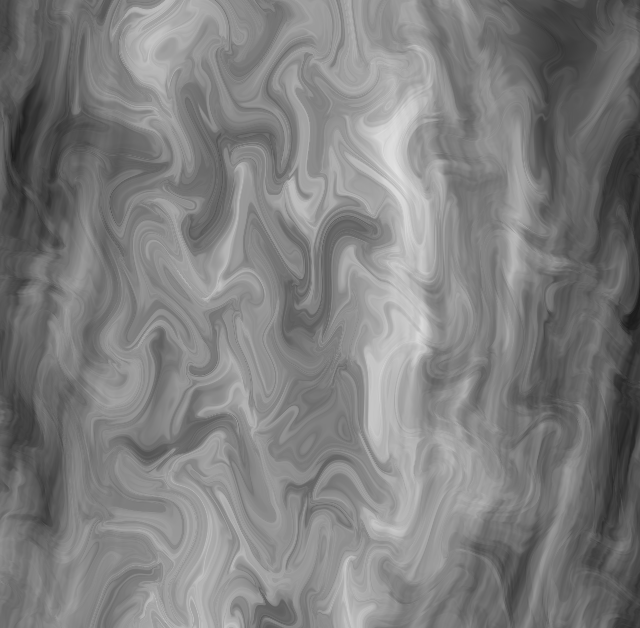
Write a Shadertoy shader that draws this texture.

```glsl
vec2 hashGradient(vec2 cell) {
    float angle = 6.2832 * fract(sin(dot(cell, vec2(127.1, 311.7))) * 43758.5453);
    return vec2(cos(angle), sin(angle));
}

float gradientNoise(vec2 p) {
    vec2 i = floor(p), f = fract(p);
    vec2 u = f * f * f * (f * (f * 6.0 - 15.0) + 10.0);
    vec2 e = vec2(1.0, 0.0);
    float a = dot(hashGradient(i), f);
    float b = dot(hashGradient(i + e.xy), f - e.xy);
    float c = dot(hashGradient(i + e.yx), f - e.yx);
    float d = dot(hashGradient(i + e.xx), f - e.xx);
    return 1.4 * mix(mix(a, b, u.x), mix(c, d, u.x), u.y);
}

float fbm(vec2 p, float gain) {
    float sum = 0.0, amplitude = 1.0;
    for (int i = 0; i < 5; i++) {
        sum += amplitude * gradientNoise(p);
        p = mat2(1.9, 0.12, -0.12, 1.9) * p + 17.3;
        amplitude *= gain;
    }
    return sum;
}

// Divergence-free velocity from a noise potential
vec2 curl(vec2 p) {
    float e = 0.05, n = gradientNoise(p);
    return vec2(gradientNoise(p + vec2(0.0, e)) - n,
                n - gradientNoise(p + vec2(e, 0.0))) / e;
}

// Carries a point through ever smaller eddies
vec2 advect(vec2 p, float frequency, float strength) {
    for (int i = 0; i < 6; i++) {
        p += strength * curl(p * frequency + float(i) * 7.7) / frequency;
        frequency *= 1.45;
    }
    return p;
}

float patchAt(vec2 p, vec2 center, vec2 radius) {
    vec2 d = (p - center) / radius;
    return exp(-dot(d, d));
}

// Horizontal shift that straightens the bent and leaning streams
float streamShift(vec2 uv) {
    float y = uv.y - 0.55;
    float bow = 0.4 * y * y;
    float leftLean = -0.22 * y, rightLean = -0.26 * y;
    float shift = mix(leftLean, bow, smoothstep(0.1, 0.45, uv.x));
    return mix(shift, rightLean, smoothstep(0.74, 1.0, uv.x));
}

// Broad light and dark bands
float bandTone(vec2 c) {
    float leftEdge = 0.03 + 0.13 * smoothstep(0.2, 0.75, c.y);
    float tone = mix(0.33, 0.54, smoothstep(leftEdge - 0.13, leftEdge + 0.1, c.x));
    float y = c.y - 0.55;
    float bowed = c.x + 0.4 * y * y;
    float rise = exp(-pow((c.y - 0.68) / 0.33, 2.0));
    tone += (0.06 + 0.15 * rise) * exp(-pow((bowed - 0.655) / 0.055, 2.0));
    tone = mix(tone, 0.34, smoothstep(0.81, 0.89, c.x + 0.3 * y * y));
    tone -= 0.08 * smoothstep(0.92, 1.0, c.x);
    return tone + 0.17 * patchAt(c, vec2(0.9 + 0.25 * (c.y - 0.08), 0.08), vec2(0.06, 0.2));
}

// Local plumes and shadows
float plumeTone(vec2 c) {
    float light = patchAt(c, vec2(0.27, 0.88), vec2(0.06, 0.12))
                + patchAt(c, vec2(0.33, 0.07), vec2(0.06, 0.08))
                + patchAt(c, vec2(0.54, 0.08), vec2(0.04, 0.07))
                + 0.7 * patchAt(c, vec2(0.42, 0.36), vec2(0.12, 0.03));
    float shade = patchAt(c, vec2(0.25, 0.36), vec2(0.02, 0.11))
                + 0.8 * patchAt(c, vec2(0.31, 0.32), vec2(0.035, 0.11))
                + 0.5 * patchAt(c, vec2(0.4, 0.8), vec2(0.14, 0.1))
                + patchAt(c, vec2(0.43, 0.02), vec2(0.06, 0.04));
    return 0.13 * light - 0.14 * shade;
}

void mainImage(out vec4 fragColor, in vec2 fragCoord) {
    vec2 uv = fragCoord / iResolution.xy;
    vec2 p = fragCoord / iResolution.y;

    // Curling wisps in the middle
    vec2 squash = vec2(1.0, 0.7);
    vec2 swirled = advect(p * squash + 3.1, 7.0, 0.22);
    vec2 drift = (swirled - 3.1) / squash - p;
    float wisps = fbm(swirled * 9.0, 0.55);

    // Long filaments along the flanks
    vec2 stream = vec2(p.x + streamShift(uv), p.y) + drift * vec2(0.12, 0.5);
    float streaks = fbm(stream * vec2(15.0, 2.2) + 41.0, 0.62);
    float fine = gradientNoise(stream * vec2(75.0, 7.0) + 9.0);

    // Flanks stream, the core churns
    float flank = 1.0 - smoothstep(0.04, 0.25, uv.x) + smoothstep(0.55, 0.68, uv.x);
    float detail = mix(0.17 * wisps, 0.17 * streaks + 0.035 * wisps + 0.025 * fine, flank);

    vec2 torn = uv + drift * vec2(0.45, 0.8);
    float broad = 0.1 * gradientNoise(torn * vec2(5.0, 3.5) + 23.0);
    float grey = bandTone(torn) + plumeTone(torn) + broad + detail;
    fragColor = vec4(vec3(clamp(grey, 0.06, 0.93)), 1.0);
}
```
